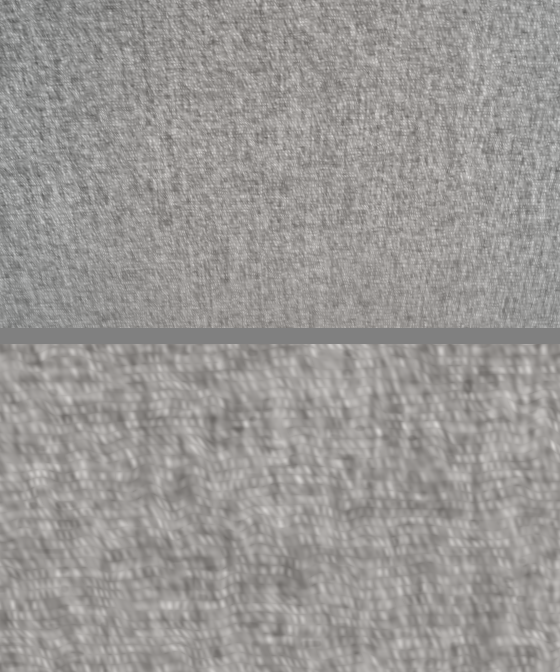
Top: the whole. Bottom: its middle third, enlarged.
This texture is drawn by a WebGL 2 fragment shader. Its source:

```glsl
#version 300 es
precision highp float;

uniform vec2 u_resolution;
out vec4 fragColor;

// Lengths are fractions of the canvas height
#define THREADS 125.0
#define ROWS 100.0
#define FAN 0.28
#define SLANT 0.38
#define CONTRAST 1.0
#define WARP_GAIN 0.15
#define WEFT_GAIN 0.10
#define STITCH_GAIN 0.08
#define STREAK_GAIN 0.10
#define FLECK_GAIN 0.05
#define MOTTLE_GAIN 0.018
#define CREASE_GAIN 0.06

const vec3 WARM_GREY = vec3(0.612, 0.600, 0.590);
const vec3 COOL_GREY = vec3(0.588, 0.592, 0.590);

float hash(vec2 p) {
    vec3 q = fract(vec3(p.xyx) * 0.1031);
    q += dot(q, q.yzx + 33.33);
    return fract((q.x + q.y) * q.z);
}

// Smooth value noise centred on zero
float noise(vec2 p) {
    vec2 cell = floor(p);
    vec2 f = fract(p);
    f = f * f * (3.0 - 2.0 * f);
    float low = mix(hash(cell), hash(cell + vec2(1, 0)), f.x);
    float high = mix(hash(cell + vec2(0, 1)), hash(cell + vec2(1, 1)), f.x);
    return mix(low, high, f.y) - 0.5;
}

// Slanted soft stitches in staggered rows, each with its own brightness
float stitches(vec2 p) {
    float row = floor(p.y);
    float v = fract(p.y) - 0.5;
    float u = p.x + SLANT * v + hash(vec2(row, 7.0));
    float h = fract(u) - 0.5;
    float body = exp(-9.0 * h * h) * (1.0 - 4.0 * v * v);
    return body * (0.1 + 1.5 * hash(vec2(floor(u), row))) - 0.34;
}

// Warp and weft layers summed into one brightness offset
float weave(vec2 cloth) {
    vec2 p = cloth + 8.0;
    vec2 leaning = vec2(p.x + SLANT * p.y, p.y);
    vec2 jitter = vec2(noise(p * 31.0), noise(p * vec2(47.0, 23.0) + 40.0));

    // Fine grain, with uneven rows of stitches
    float warp = noise(leaning * vec2(1.35 * THREADS, 62.0));
    float weft = noise(p * vec2(72.0, 1.45 * ROWS) + 19.0);
    float stitch = stitches((p + 0.011 * jitter) * vec2(THREADS, ROWS));

    // Long single threads that come and go
    float patches = 0.9 + 1.2 * noise(p * vec2(9.0, 5.0) + 71.0);
    float longWarp = noise(p * vec2(1.25 * THREADS, 12.0) + 31.0);
    float longWeft = noise(p * vec2(14.0, 1.25 * ROWS) + 53.0);

    // Short dark gaps
    float fleck = noise(p * vec2(78.0, 105.0) + 90.0);
    fleck = smoothstep(0.16, 0.42, fleck) - 0.15;
    float mottle = noise(p * vec2(26.0, 34.0));

    return WARP_GAIN * warp + WEFT_GAIN * weft + STITCH_GAIN * stitch
         + STREAK_GAIN * (patches * longWarp + 0.55 * longWeft)
         - FLECK_GAIN * fleck + MOTTLE_GAIN * mottle;
}

// Faint curved pull in the cloth
float crease(vec2 p) {
    vec2 d = p - vec2(0.31, 0.235);
    float line = 1.0 - smoothstep(0.0005, 0.005, abs(length(d) - 0.073));
    float span = smoothstep(-0.01, 0.03, d.y) * smoothstep(0.06, 0.02, d.x);
    return line * span * (0.7 + noise(p * 60.0 + 12.0));
}

void main() {
    vec2 p = gl_FragCoord.xy / u_resolution.y;
    p.x -= 0.5 * u_resolution.x / u_resolution.y;

    // Threads spread upwards and rows bow gently
    vec2 cloth = vec2(p.x / (1.0 + FAN * (p.y - 0.4)), p.y + 0.025 * p.x * p.x);

    // Broad light: dim upper left, cooler towards the sides
    float side = smoothstep(0.3, 0.95, length(vec2(p.x - 0.08, 0.6 * (p.y - 0.4))));
    vec3 colour = mix(WARM_GREY, COOL_GREY, side);
    float light = 0.016 * p.x - 0.028 * smoothstep(0.55, 1.0, p.y) * (0.7 - p.x);
    light -= 0.016 * smoothstep(0.25, 0.0, p.y);

    // The weave softens towards the lower edge
    float detail = CONTRAST * mix(0.75, 1.08, smoothstep(0.0, 0.45, p.y));
    float tone = light + detail * weave(cloth) - CREASE_GAIN * crease(p);
    colour += tone * vec3(1.0, 1.005, 1.01);

    fragColor = vec4(clamp(colour, 0.0, 1.0), 1.0);
}
```
